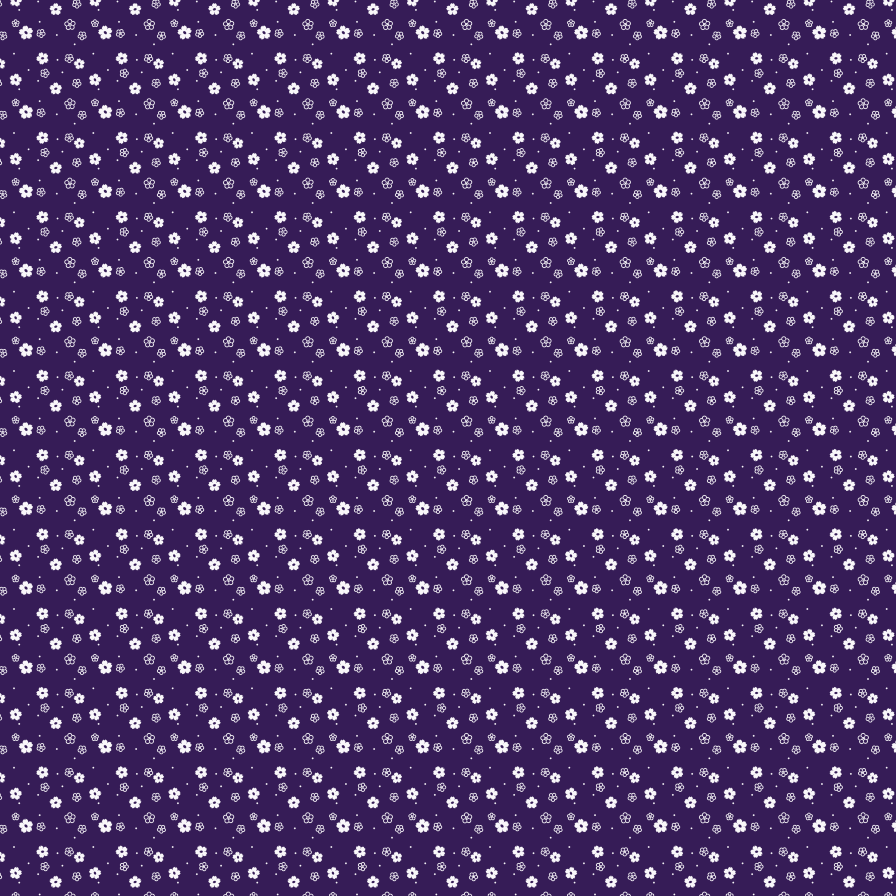
This pattern is drawn by a Shadertoy shader. Its source:

```glsl
const float REPEATS = 11.294;      // tiles across the canvas
const float TILE = 68.0;           // layout units per tile
const float PETALS = 5.0;
const float PETAL_REACH = 0.62;    // petal centre, relative to flower radius
const float PETAL_SIZE = 0.39;
const float EYE_SIZE = 0.21;
const float LINE_HALF = 0.36;      // half width of the outlines
const float DOT_RADIUS = 0.72;
const float SOFTNESS = 0.7;        // edge half width in pixels
const float TAU = 6.2831853;
const vec3 GROUND = vec3(0.21, 0.11, 0.34);
const vec3 INK = vec3(0.975, 0.97, 0.98);

// Motif layout inside a tile, y downwards: x, y, radius
const vec3 SOLID[5] = vec3[5](
    vec3(36.5, 50.0, 5.3), vec3(0.0, 54.8, 4.7), vec3(13.4, 0.4, 5.3),
    vec3(47.8, 8.0, 5.3), vec3(22.3, 28.0, 6.1));
const vec3 OUTLINED[7] = vec3[7](
    vec3(60.0, 21.2, 4.5), vec3(13.4, 20.0, 3.0), vec3(2.4, 30.6, 3.5),
    vec3(35.1, 28.6, 3.5), vec3(59.3, 50.0, 3.6), vec3(38.4, 62.8, 3.6),
    vec3(65.8, 3.3, 3.6));
const vec2 DOTS[9] = vec2[9](
    vec2(12.0, 46.0), vec2(24.5, 60.0), vec2(32.7, 1.3),
    vec2(49.3, 51.3), vec2(16.5, 8.5), vec2(48.7, 30.0),
    vec2(64.0, 38.0), vec2(34.0, 18.7), vec2(53.5, 62.0));

float hash11(float n) {
    n = fract(n * 0.1031);
    n *= n + 33.33;
    return fract(n * (n + n));
}

// Shortest offset to a point that recurs in every tile
vec2 wrapOffset(vec2 p, vec2 centre) {
    vec2 d = p - centre;
    return d - TILE * floor(d / TILE + 0.5);
}

vec2 rotate(vec2 p, float a) {
    float c = cos(a), s = sin(a);
    return vec2(c * p.x - s * p.y, s * p.x + c * p.y);
}

// Folds the plane onto a single petal pointing along +x
vec2 foldPetal(vec2 p) {
    float sector = TAU / PETALS;
    float a = atan(p.y, p.x);
    return rotate(p, -sector * floor(a / sector + 0.5));
}

float petal(vec2 q) {
    return length(q - vec2(PETAL_REACH, 0.0)) - PETAL_SIZE;
}

// Filled bloom with notched petals and an oval eye, unit radius
float solidFlower(vec2 p) {
    vec2 q = foldPetal(p);
    float body = min(petal(q), length(p) - 0.55);
    float notch = length(q - vec2(1.05, 0.0)) - 0.13;
    float eye = length(p * vec2(0.85, 1.15)) - EYE_SIZE;
    return max(body, -min(notch, eye));
}

// Line-drawn bloom with a small centre, unit radius
float outlinedFlower(vec2 p, float halfWidth) {
    float rim = abs(petal(foldPetal(p))) - halfWidth;
    return min(rim, length(p) - 0.14);
}

void mainImage(out vec4 fragColor, in vec2 fragCoord) {
    float unitsPerPixel = REPEATS * TILE / iResolution.y;
    vec2 p = vec2(fragCoord.x, iResolution.y - fragCoord.y) * unitsPerPixel;
    float d = TILE;

    for (int i = 0; i < SOLID.length(); i++) {
        vec3 f = SOLID[i];
        vec2 q = rotate(wrapOffset(p, f.xy), TAU * hash11(float(i) + 3.0));
        d = min(d, solidFlower(q / f.z) * f.z);
    }
    for (int i = 0; i < OUTLINED.length(); i++) {
        vec3 f = OUTLINED[i];
        vec2 q = rotate(wrapOffset(p, f.xy), TAU * hash11(float(i) + 17.0));
        d = min(d, outlinedFlower(q / f.z, LINE_HALF / f.z) * f.z);
    }
    for (int i = 0; i < DOTS.length(); i++) {
        d = min(d, length(wrapOffset(p, DOTS[i])) - DOT_RADIUS);
    }

    float edge = SOFTNESS * unitsPerPixel;
    float coverage = 1.0 - smoothstep(-edge, edge, d);
    fragColor = vec4(mix(GROUND, INK, coverage), 1.0);
}
```
